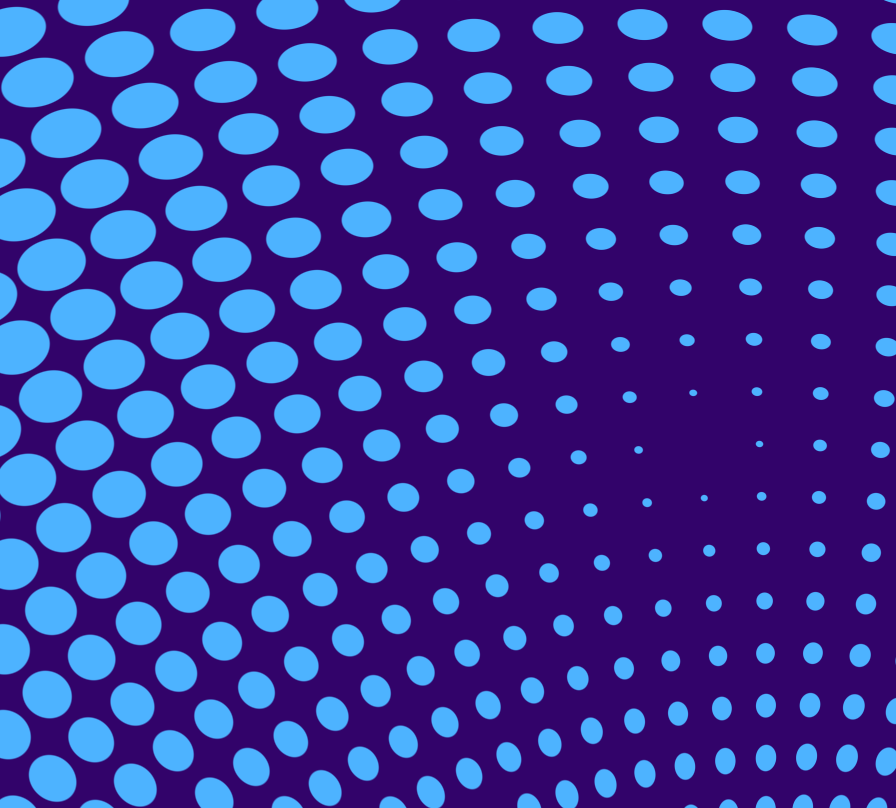
A Shadertoy shader for this pattern:

```glsl
// Halftone dots on a bent lattice, growing outward from a vanishing point.
#define BACKGROUND vec3(0.196, 0.012, 0.416)
#define DOT_COLOR vec3(0.302, 0.702, 1.0)
#define ORIGIN vec2(940.0, 549.5)
#define VANISHING_CELL vec2(-1.0, 0.0)
#define MAX_RADIUS 0.45
#define GROWTH_CELLS 6.0
#define BASE_GAIN 0.88
#define LOBE_GAIN 0.34
#define LOBE_DIR vec2(-0.87, -0.5)
#define NEWTON_STEPS 7

// Lattice cell (column, row) to canvas position; canvas height is 1000, y down.
vec2 bendLattice(vec2 c) {
    float lean = 2.89 - 3.96 * c.x;
    float curl = 0.26 + 0.026 * c.x;
    float offset = c.x + 2.5;
    float rowStep = 65.3 - 0.084 * offset * offset;
    return ORIGIN + vec2(
        c.x * (75.0 - 0.0426 * c.x * c.x) + c.y * (lean - c.y * curl),
        1.835 * c.x * c.x + c.y * rowStep);
}

// Canvas position back to lattice coordinates by Newton iteration.
vec2 unbendLattice(vec2 p) {
    const float h = 0.02;
    vec2 c = (p - ORIGIN) / vec2(75.0, 65.3);
    for (int k = 0; k < NEWTON_STEPS; k++) {
        vec2 here = bendLattice(c);
        mat2 jacobian = mat2(bendLattice(c + vec2(h, 0.0)) - here,
                             bendLattice(c + vec2(0.0, h)) - here) / h;
        c += inverse(jacobian) * (p - here);
    }
    return c;
}

// Dots swell with distance, most strongly along one diagonal lobe.
float dotRadius(vec2 cell) {
    vec2 away = cell - VANISHING_CELL;
    float d = length(away);
    float lobe = pow(max(dot(away / max(d, 0.001), LOBE_DIR), 0.0), 6.0);
    return MAX_RADIUS * (1.0 - exp(-d / GROWTH_CELLS)) * (BASE_GAIN + LOBE_GAIN * lobe);
}

void mainImage(out vec4 fragColor, in vec2 fragCoord) {
    vec2 p = vec2(fragCoord.x, iResolution.y - fragCoord.y) * 1000.0 / iResolution.y;
    vec2 lattice = unbendLattice(p);
    vec2 cell = floor(lattice + 0.5);

    // Circles in lattice space become the stretched dots on the canvas.
    float radius = dotRadius(cell);
    float edge = 0.5 * length(fwidth(lattice));
    float coverage = smoothstep(-edge, edge, radius - length(lattice - cell));
    coverage *= step(0.01, radius);

    fragColor = vec4(mix(BACKGROUND, DOT_COLOR, coverage), 1.0);
}
```
